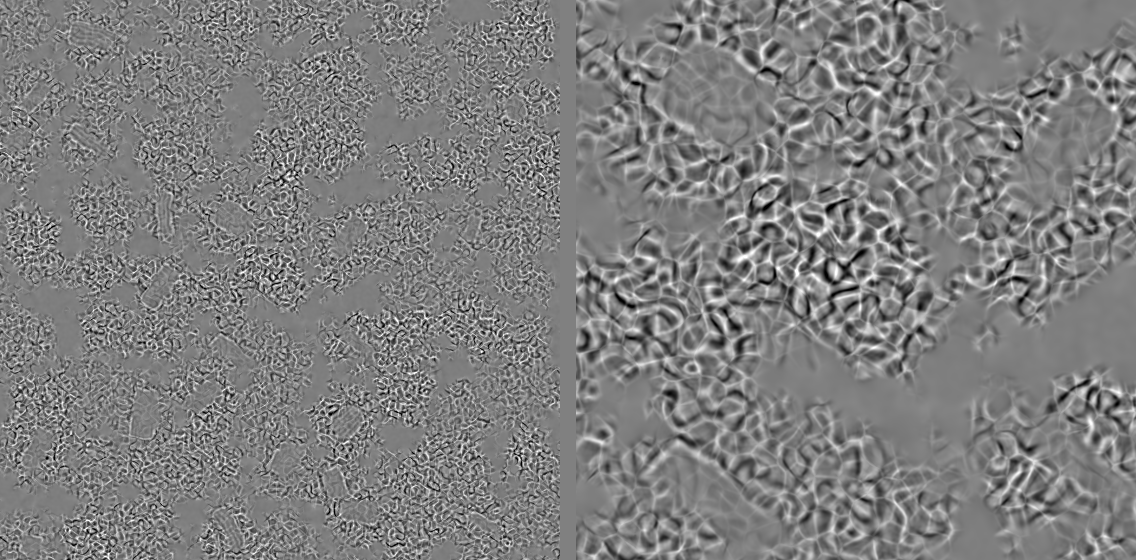
Left, the full canvas; right, a detail of the centre.
Reproduce this texture procedurally as a Shadertoy shader.

```glsl
vec2 hash2(vec2 p) {
    vec3 q = fract(p.xyx * vec3(0.1031, 0.1030, 0.0973));
    q += dot(q, q.yzx + 33.33);
    return fract((q.xx + q.yz) * q.zy);
}

float cornerSlope(vec2 cell, vec2 f, vec2 corner) {
    return dot(hash2(cell + corner) * 2.0 - 1.0, f - corner);
}

float gradientNoise(vec2 p) {
    vec2 i = floor(p), f = fract(p);
    vec2 u = f * f * f * (f * (f * 6.0 - 15.0) + 10.0);
    vec2 e = vec2(0.0, 1.0);
    return mix(mix(cornerSlope(i, f, e.xx), cornerSlope(i, f, e.yx), u.x),
               mix(cornerSlope(i, f, e.xy), cornerSlope(i, f, e.yy), u.x), u.y);
}

float bump(float x, float width) {
    x /= width;
    return exp(-x * x);
}

// Thin rims between neighbouring grains
float grainRims(vec2 p) {
    vec2 cell = floor(p);
    float near = 9.0, second = 9.0;
    for (int y = -1; y <= 1; y++)
    for (int x = -1; x <= 1; x++) {
        vec2 c = cell + vec2(x, y);
        float d = length(c + hash2(c) - p);
        second = min(second, max(near, d));
        near = min(near, d);
    }
    return bump(second - near, 0.17);
}

// Bright crests, dark creases and grain rims
float crumple(vec2 p) {
    float crest = bump(gradientNoise(p * 72.0), 0.11);
    float crease = bump(gradientNoise(p * 72.0 + 37.0), 0.11);
    float side = smoothstep(-0.3, 0.3, gradientNoise(p * 48.0 + 91.0));
    return 0.42 * crest * side - 0.46 * crease * (1.0 - side) + 0.2 * grainRims(p * 86.0);
}

// Relief without its broad part: the mean of a small ring is removed
float sharpRelief(vec2 p) {
    float ring = 0.0;
    for (int k = 0; k < 6; k++) {
        float angle = 1.0472 * float(k);
        ring += crumple(p + 0.005 * vec2(cos(angle), sin(angle)));
    }
    return crumple(p) - ring / 6.0;
}

float specks(vec2 p) {
    vec2 cell = floor(p);
    float d = length(fract(p) - 0.35 - 0.3 * hash2(cell + 71.0));
    return (bump(d, 0.25) - 0.3 * bump(d, 0.45)) * step(0.94, hash2(cell + 19.0).x);
}

float roundedBox(vec2 p, vec2 size, float corner) {
    vec2 q = abs(p) - size + corner;
    return length(max(q, 0.0)) + min(max(q.x, q.y), 0.0) - corner;
}

void mainImage(out vec4 fragColor, in vec2 fragCoord) {
    vec2 uv = fragCoord / iResolution.y + 3.0;
    vec2 wobble = vec2(gradientNoise(uv * 45.0), gradientNoise(uv * 45.0 + 57.0));
    vec2 warped = uv + 0.005 * wobble;
    float ragged = 0.45 * gradientNoise(uv * 20.0) + 0.35 * gradientNoise(uv * 55.0 + 13.0);

    // Scattered rough patches, some holding a smooth plate
    float rough = 0.0, halo = 0.0, calm = 0.0, plateLines = 0.0;
    vec2 home = floor(uv * 9.0);
    for (int y = -1; y <= 1; y++)
    for (int x = -1; x <= 1; x++) {
        vec2 c = home + vec2(x, y);
        vec2 place = hash2(c), kind = hash2(c + 131.0), shape = hash2(c + 277.0);
        vec2 q = uv * 9.0 - c - 0.5 - 0.6 * (place - 0.5);
        float d = length(q) - mix(0.45, 0.66, kind.x) + ragged;
        rough = max(rough, mix(0.6, 1.15, kind.y) * smoothstep(0.15, -0.2, d));
        halo = max(halo, smoothstep(0.35, 0.0, d));

        if (shape.x < 0.36) {
            float angle = 6.283 * place.x;
            vec2 r = mat2(cos(angle), -sin(angle), sin(angle), cos(angle)) * q;
            r += 0.05 * wobble + 0.15 * vec2(gradientNoise(uv * 13.0), gradientNoise(uv * 13.0 + 31.0));
            vec2 size = vec2(mix(0.15, 0.4, shape.y), mix(0.08, 0.22, kind.x));
            float edge = roundedBox(r, size, 0.9 * size.y * kind.y);
            float inside = smoothstep(0.05, -0.05, edge);
            float broken = smoothstep(-0.15, 0.2, gradientNoise(uv * 24.0 + 83.0));
            plateLines += broken * (bump(edge, 0.02) - 0.7 * bump(edge - 0.04, 0.02) - 0.3 * bump(edge + 0.04, 0.02));
            plateLines += 0.25 * inside * step(shape.x, 0.08) * sin(r.y * 85.0);
            calm = max(calm, inside);
        }
    }
    rough *= (1.0 - 0.75 * calm) * (1.0 + 0.5 * gradientNoise(uv * 17.0 + 61.0));

    // Crumpled relief, soft tufts around the patches, faint dust in the gaps
    float relief = sharpRelief(warped) + 0.25 * specks(uv * 125.0);
    float tufts = halo * (1.0 - 0.7 * min(rough, 1.0)) * 0.11 * gradientNoise(warped * 60.0 + 7.0);
    float dust = 0.022 * gradientNoise(uv * 140.0);

    float grey = 0.495 + rough * relief + 0.2 * plateLines + tufts + dust;
    fragColor = vec4(vec3(clamp(grey, 0.0, 1.0)), 1.0);
}
```
